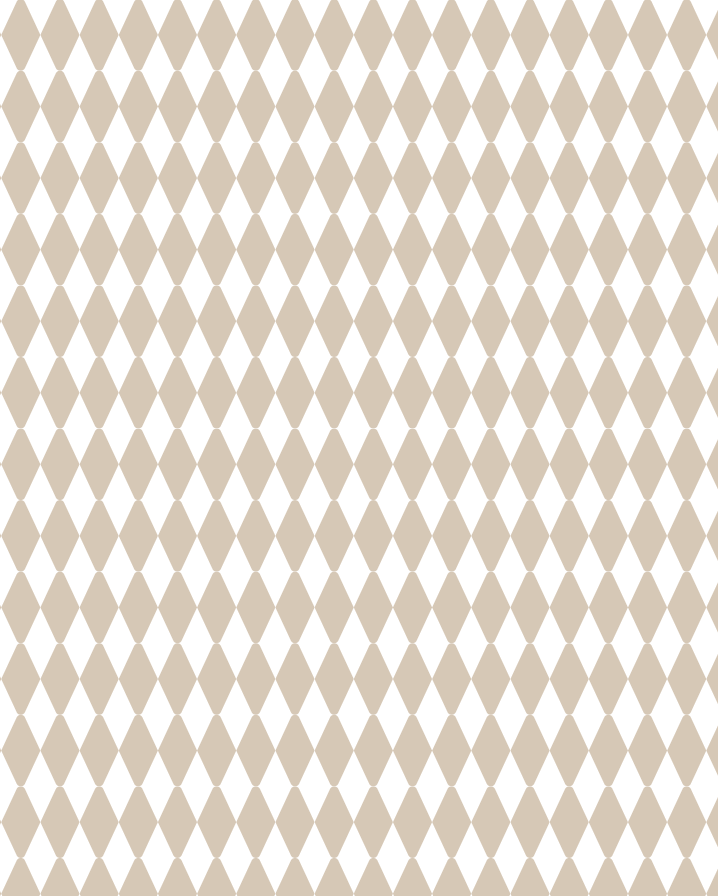
Reproduce this pattern procedurally as a Shadertoy shader.

```glsl
// Harlequin grid of tall beige diamonds with rounded tips on white.

const vec3 BEIGE = vec3(0.84, 0.785, 0.715);
const vec3 WHITE = vec3(1.0);
const vec2 REPEATS = vec2(18.33, 12.52);   // diamonds across and down
const vec2 PHASE = vec2(-0.031, 0.012);    // grid shift, in cells
const float APEX = 1.175;                  // sharp apex height / rounded tip height

// Signed distance to a diamond touching all four sides of its cell,
// pointed left and right, with arcs at the top and bottom.
float diamondDistance(vec2 p, vec2 halfSize, float apexRatio) {
    p = abs(p);
    float apex = halfSize.y * apexRatio;
    vec2 normal = normalize(vec2(apex, halfSize.x));

    // Arc tangent to both sloping sides and to the cell edge
    float radius = normal.y * (apex - halfSize.y) / (1.0 - normal.y);
    vec2 fromArc = p - vec2(0.0, halfSize.y - radius);
    bool inTip = fromArc.y * normal.x > fromArc.x * normal.y;

    float side = dot(p - vec2(halfSize.x, 0.0), normal);
    return inTip ? length(fromArc) - radius : side;
}

// Antialiased coverage of the region where distance is negative
float coverage(float distance, float pixel) {
    return clamp(0.5 - distance / pixel, 0.0, 1.0);
}

void mainImage(out vec4 fragColor, in vec2 fragCoord) {
    vec2 uv = fragCoord / iResolution.xy;
    vec2 canvas = vec2(iResolution.x / iResolution.y, 1.0);
    vec2 cellSize = canvas / REPEATS;

    // Rows are counted from the top edge
    vec2 grid = vec2(uv.x, 1.0 - uv.y) * REPEATS + PHASE;
    vec2 local = (fract(grid) - 0.5) * cellSize;

    float d = diamondDistance(local, 0.5 * cellSize, APEX);
    float fill = coverage(d, 1.0 / iResolution.y);
    fragColor = vec4(mix(WHITE, BEIGE, fill), 1.0);
}
```
